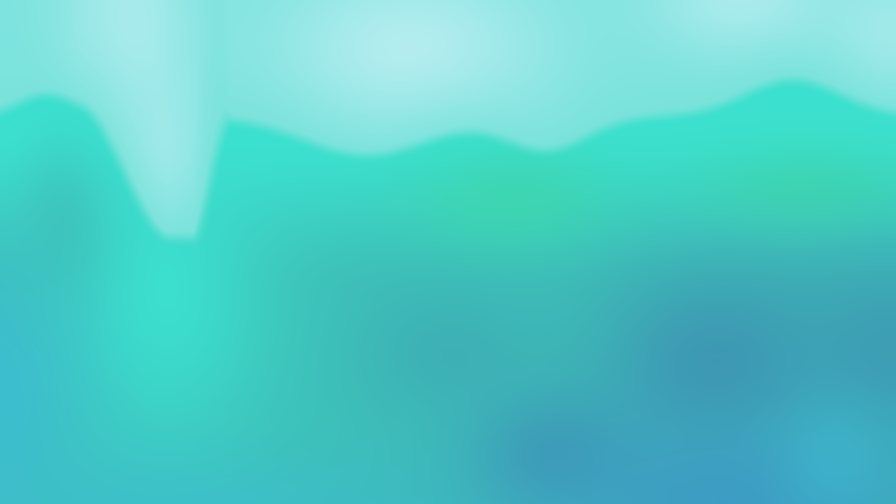
Write a WebGL 1 fragment shader that draws this background.

```glsl
precision highp float;
// Soft aqua gradient: a pale wavy veil with one drip over a turquoise to blue haze.

#define EDGE_SOFT 0.013
#define RIM_DEPTH 0.065
#define DRIP_DEPTH 0.24
#define TURQUOISE vec3(0.235, 0.88, 0.81)
#define TEAL vec3(0.24, 0.75, 0.72)
#define GREEN vec3(0.24, 0.84, 0.68)
#define DEEP vec3(0.24, 0.59, 0.70)
#define BLUE vec3(0.24, 0.60, 0.77)
#define CYAN vec3(0.24, 0.74, 0.83)
#define AQUA vec3(0.49, 0.89, 0.87)
#define PALE vec3(0.72, 0.93, 0.945)

uniform vec2 u_resolution;

float bump(float x, float center, float width) {
  float t = (x - center) / width;
  return exp(-t * t);
}

// Elliptical glow, 1 at its center.
float glow(vec2 p, vec2 center, vec2 radius) {
  vec2 t = (p - center) / radius;
  return exp(-dot(t, t));
}

// Height of the veil's lower edge.
float veilEdge(float x) {
  float waves = 0.765
    + 0.043 * bump(x, 0.052, 0.045)
    - 0.077 * bump(x, 0.410, 0.100)
    - 0.066 * bump(x, 0.610, 0.065)
    + 0.072 * bump(x, 0.885, 0.075);
  float drip = smoothstep(0.09, 0.19, x) * (1.0 - smoothstep(0.215, 0.258, x));
  return waves - DRIP_DEPTH * drip;
}

// Approximate distance above the edge, in canvas heights.
float veilDistance(vec2 p, float aspect) {
  float stepX = 0.004;
  float slope = (veilEdge(p.x + stepX) - veilEdge(p.x - stepX)) / (2.0 * stepX * aspect);
  return (p.y - veilEdge(p.x)) / sqrt(1.0 + slope * slope);
}

vec3 hazeColor(vec2 p) {
  vec3 c = mix(TEAL, TURQUOISE, smoothstep(0.42, 0.74, p.y));
  // Turquoise column on the left with a darker pocket beside it
  c = mix(c, TURQUOISE, 0.95 * glow(p, vec2(0.18, 0.42), vec2(0.12, 0.33)));
  c = mix(c, TEAL, 0.70 * glow(p, vec2(0.07, 0.56), vec2(0.05, 0.15)));
  c = mix(c, CYAN, 0.90 * glow(p, vec2(-0.03, 0.22), vec2(0.12, 0.25)));
  c = mix(c, CYAN, 0.60 * glow(p, vec2(0.20, -0.05), vec2(0.30, 0.15)));
  // Green pools under the veil
  c = mix(c, GREEN, 0.80 * glow(p, vec2(0.575, 0.60), vec2(0.11, 0.10)));
  c = mix(c, GREEN, 0.80 * glow(p, vec2(0.90, 0.62), vec2(0.12, 0.09)));
  // Blue depths toward the lower right
  c = mix(c, DEEP, 0.35 * glow(p, vec2(0.50, 0.30), vec2(0.10, 0.13)));
  c = mix(c, DEEP, 0.80 * glow(p, vec2(0.62, 0.10), vec2(0.09, 0.12)));
  c = mix(c, DEEP, 0.95 * glow(p, vec2(0.80, 0.28), vec2(0.14, 0.20)));
  c = mix(c, DEEP, 0.80 * glow(p, vec2(1.00, 0.30), vec2(0.12, 0.20)));
  c = mix(c, BLUE, 0.90 * glow(p, vec2(0.82, 0.00), vec2(0.25, 0.17)));
  return mix(c, CYAN, 0.50 * glow(p, vec2(0.93, 0.09), vec2(0.06, 0.12)));
}

vec3 veilColor(vec2 p, float height) {
  vec3 c = AQUA;
  c = mix(c, PALE, 0.95 * glow(p, vec2(0.46, 0.90), vec2(0.15, 0.17)));
  c = mix(c, PALE, 0.80 * glow(p, vec2(0.14, 0.95), vec2(0.07, 0.22)));
  c = mix(c, PALE, 0.80 * glow(p, vec2(0.83, 1.00), vec2(0.10, 0.12)));
  c = mix(c, PALE, 0.65 * glow(p, vec2(1.00, 0.93), vec2(0.08, 0.13)));
  c = mix(c, PALE, 0.50 * glow(p, vec2(0.18, 0.70), vec2(0.05, 0.15)));
  // Minty tint along the rim
  vec3 mint = mix(AQUA, GREEN, 0.12);
  return mix(c, mint, 0.75 * exp(-max(height, 0.0) / RIM_DEPTH));
}

void main() {
  vec2 p = gl_FragCoord.xy / u_resolution;
  float height = veilDistance(p, u_resolution.x / u_resolution.y);
  float veil = smoothstep(-EDGE_SOFT, EDGE_SOFT * 1.5, height);
  gl_FragColor = vec4(mix(hazeColor(p), veilColor(p, height), veil), 1.0);
}
```
